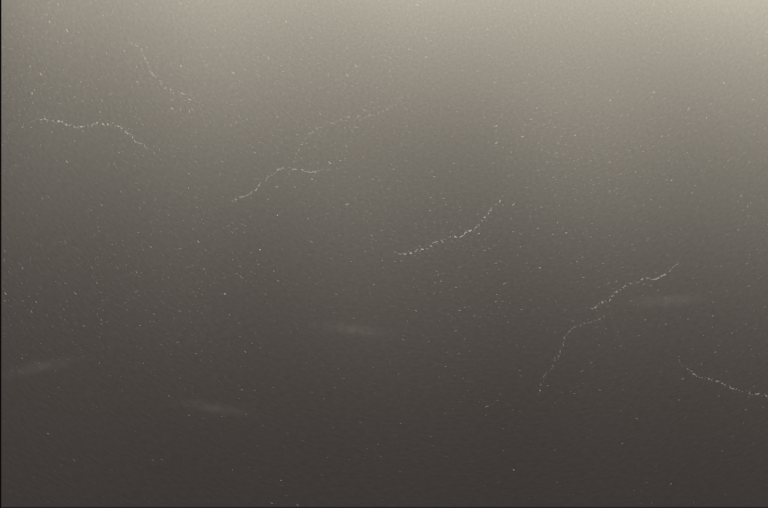
Give the GLSL for this texture, as a Shadertoy shader.

```glsl
#define SHADOW_COLOR vec3(0.240, 0.222, 0.210)
#define LIGHT_COLOR  vec3(0.800, 0.775, 0.710)
#define DUST_COLOR   vec3(0.860, 0.830, 0.750)
#define EDGE_COLOR   vec3(0.060, 0.055, 0.060)
#define LIGHT_CENTER vec2(0.92, 1.30)
#define GRAIN_AMOUNT 0.036
#define CLOUD_AMOUNT 0.050
#define DUST_AMOUNT  0.50
#define STRAND_COUNT 8
#define STRAND_WIDTH 0.0018
#define SMUDGE_COUNT 4

vec2 hash2(vec2 p) {
    vec3 q = fract(p.xyx * vec3(0.1031, 0.1030, 0.0973));
    q += dot(q, q.yzx + 33.33);
    return fract((q.xx + q.yz) * q.zy);
}

float gradientDot(vec2 cell, vec2 offset, vec2 f) {
    float angle = 6.2832 * hash2(cell + offset).x;
    return dot(vec2(cos(angle), sin(angle)), f - offset);
}

float gradientNoise(vec2 p) {
    vec2 cell = floor(p), f = fract(p);
    vec2 u = f * f * f * (f * (f * 6.0 - 15.0) + 10.0);
    vec2 e = vec2(0.0, 1.0);
    return mix(mix(gradientDot(cell, e.xx, f), gradientDot(cell, e.yx, f), u.x),
               mix(gradientDot(cell, e.xy, f), gradientDot(cell, e.yy, f), u.x), u.y);
}

vec2 rotate(vec2 p, float angle) {
    float c = cos(angle), s = sin(angle);
    return vec2(c * p.x + s * p.y, c * p.y - s * p.x);
}

// One short fleck in some of the cells of a grid, near the given slant
float flecks(vec2 p, float scale, float density, float slant, float pixel) {
    vec2 cell = floor(p * scale);
    vec2 jitter = hash2(cell + 11.0), kind = hash2(cell + 57.0);
    vec2 q = fract(p * scale) - mix(vec2(0.32), vec2(0.68), jitter);
    q = rotate(q, slant + 1.2 * (jitter.y - 0.5));
    q.x -= clamp(q.x, -0.14 * kind.y, 0.14 * kind.y);
    float shape = 1.0 - smoothstep(0.01, 0.06 + 0.7 * pixel * scale, length(q));
    return shape * step(kind.x, density) * mix(0.25, 1.0, pow(jitter.x, 4.0));
}

// Thin, crooked and broken fibre through the origin
float strand(vec2 q, float halfLength, float bend, float seed, float pixel) {
    float path = bend * q.x * q.x
               + 0.040 * gradientNoise(vec2(q.x * 11.0, seed))
               + 0.006 * gradientNoise(vec2(q.x * 60.0, seed + 4.5));
    float d = abs(q.y - path);
    float ends = 1.0 - smoothstep(0.7 * halfLength, halfLength, abs(q.x));
    float beads = smoothstep(-0.2, 0.45, gradientNoise(q * 180.0 + seed));
    float core = 1.0 - smoothstep(0.2 * STRAND_WIDTH, STRAND_WIDTH + pixel, d);
    return ends * beads * (core + 0.12 * exp(-d * 160.0));
}

void mainImage(out vec4 fragColor, in vec2 fragCoord) {
    float pixel = 1.0 / iResolution.y;
    vec2 p = fragCoord * pixel;
    float aspect = iResolution.x * pixel;
    float across = p.x / aspect - 0.5;

    // Light falling from above, stronger at the right and fading at the left
    float height = p.y * (1.0 + 0.10 * across);
    float light = 0.19 * height + 0.63 * height * height;
    light *= 1.0 - 0.28 * exp(-5.0 * p.x);
    light += CLOUD_AMOUNT * (0.2 + p.y) * gradientNoise(p * vec2(3.5, 2.2) + 7.0);

    // Fine grain in arcs around the light, over an even speckle
    vec2 ray = p - LIGHT_CENTER;
    float slant = atan(ray.x, -ray.y);
    float grain = gradientNoise(vec2(slant * 75.0, length(ray) * 190.0))
                + 0.6 * gradientNoise(p * 170.0 + 31.0);
    light += GRAIN_AMOUNT * (0.6 + 0.5 * p.y) * grain;

    // Dust, thicker toward the light and gathered in patches
    float patches = 0.8 + 1.1 * gradientNoise(p * 4.0 + 19.0);
    float density = patches * mix(0.03, 0.42, smoothstep(0.1, 0.95, p.y));
    float dust = flecks(p, 58.0, 0.30 * density, slant, pixel)
               + 0.6 * flecks(rotate(p, 0.4) + 3.0, 88.0, density, slant - 0.4, pixel)
               + 0.4 * flecks(rotate(p, 1.1) + 8.0, 120.0, density, slant - 1.1, pixel);

    // Scattered fibres
    float fibres = 0.0;
    for (int i = 0; i < STRAND_COUNT; i++) {
        float n = float(i);
        vec2 h = hash2(vec2(n, 3.0)), k = hash2(vec2(n, 8.0));
        vec2 center = vec2(aspect * fract(0.12 + 0.618 * n), 0.15 + 0.75 * fract(0.8 + 0.43 * n));
        vec2 q = rotate(p - center, mix(-1.0, 1.3, h.x));
        fibres += mix(0.15, 0.60, k.y)
                * strand(q, mix(0.07, 0.19, h.y), 4.0 * (k.x - 0.5), 10.0 * n + 0.5, pixel);
    }

    // Faint wiped smudges
    float smudges = 0.0;
    for (int i = 0; i < SMUDGE_COUNT; i++) {
        vec2 h = hash2(vec2(float(i), 21.0));
        vec2 center = vec2(aspect * fract(0.05 + 0.41 * float(i)), 0.02 + 0.4 * h.y * h.y);
        vec2 q = rotate(p - center, 0.4 * (h.x - 0.4)) / vec2(0.06, 0.010);
        smudges += exp(-dot(q, q)) * (0.6 + 0.5 * gradientNoise(p * 60.0));
    }

    vec3 color = mix(SHADOW_COLOR, LIGHT_COLOR, light + 0.10 * smudges);
    color = mix(color, DUST_COLOR, clamp(DUST_AMOUNT * dust + fibres, 0.0, 0.9));

    // Dark rim at the left and bottom
    float rim = min(smoothstep(0.001, 0.002 + pixel, p.x), smoothstep(-0.002, 0.002 + pixel, p.y));
    fragColor = vec4(mix(EDGE_COLOR, color, rim), 1.0);
}
```
